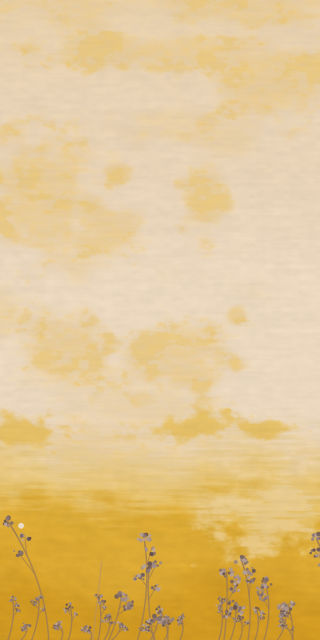
Write a Shadertoy shader that draws this texture.

```glsl
// Weathered plaster wall: cream limewash with ragged ochre stains above a gold base,
// and dry flowering stems along the foot. Stains are noise-warped ellipses;
// stems are parabolas carrying hashed clusters of florets. Canvas spans 1 x 2 units.

const vec3 CREAM = vec3(0.908, 0.826, 0.715);
const vec3 PALE = vec3(0.925, 0.855, 0.765);
const vec3 STAIN = vec3(0.902, 0.778, 0.535);
const vec3 OCHRE = vec3(0.895, 0.745, 0.370);
const vec3 GOLD = vec3(0.860, 0.667, 0.205);
const vec3 DEEP_GOLD = vec3(0.790, 0.570, 0.100);
const vec3 STEM = vec3(0.610, 0.475, 0.335);
const vec3 FLORET_DARK = vec3(0.380, 0.300, 0.290);
const vec3 FLORET_LIGHT = vec3(0.750, 0.665, 0.640);

// Stains: centre xy, radii zw
const vec4 STAINS[12] = vec4[12](
    vec4(0.86, 1.75, 0.22, 0.14), vec4(0.45, 1.84, 0.55, 0.07),
    vec4(0.76, 1.96, 0.32, 0.06), vec4(0.13, 1.39, 0.21, 0.21),
    vec4(0.33, 1.30, 0.13, 0.10), vec4(0.37, 1.46, 0.06, 0.04),
    vec4(0.64, 1.36, 0.08, 0.14), vec4(0.64, 1.62, 0.04, 0.04),
    vec4(0.74, 1.02, 0.04, 0.04), vec4(0.21, 0.92, 0.15, 0.13),
    vec4(0.57, 0.88, 0.20, 0.14), vec4(0.45, 0.75, 0.07, 0.04));

// Main stems: tip xy, root x, sideways bend
const vec4 STEMS[11] = vec4[11](
    vec4(0.026, 0.370, 0.152, 0.11), vec4(0.450, 0.320, 0.430, 0.07),
    vec4(0.465, 0.225, 0.480, -0.03), vec4(0.380, 0.138, 0.340, 0.02),
    vec4(0.755, 0.250, 0.775, 0.06), vec4(0.708, 0.213, 0.700, 0.02),
    vec4(0.830, 0.177, 0.825, 0.05), vec4(0.900, 0.112, 0.915, 0.02),
    vec4(0.990, 0.315, 1.080, 0.05), vec4(0.495, 0.070, 0.470, 0.02),
    vec4(0.735, 0.112, 0.720, 0.03));

float hash(vec2 p) { return fract(sin(dot(p, vec2(127.1, 311.7))) * 43758.55); }

float noise(vec2 p) {
    vec2 i = floor(p), f = fract(p);
    f = f * f * (3.0 - 2.0 * f);
    return mix(mix(hash(i), hash(i + vec2(1, 0)), f.x),
               mix(hash(i + vec2(0, 1)), hash(i + vec2(1, 1)), f.x), f.y);
}

float fbm(vec2 p) {
    float sum = 0.0, amp = 0.5;
    for (int i = 0; i < 5; i++) {
        sum += amp * noise(p);
        p = mat2(1.6, 1.2, -1.2, 1.6) * p + 7.3;
        amp *= 0.5;
    }
    return sum;
}

float blotch(vec2 p, vec4 shape, float ragged) {
    return smoothstep(-0.2, 0.6, 1.0 - length((p - shape.xy) / shape.zw) + ragged);
}

float disc(vec2 p, float radius, float px) {
    return 1.0 - smoothstep(-px, px, length(p) - radius);
}

float segment(vec2 p, vec2 a, vec2 b, float width, float px) {
    vec2 ab = b - a;
    float t = clamp(dot(p - a, ab) / dot(ab, ab), 0.0, 1.0);
    return disc(p - a - ab * t, width, px);
}

vec2 stemPoint(vec4 s, float t) {
    return vec2(mix(s.z, s.x, t) + s.w * t * (1.0 - t), s.y * t);
}

vec3 flowerHead(vec3 col, vec2 p, float radius, float seed, float px) {
    if (length(p) > radius * 1.6) return col;
    for (int i = 0; i < 10; i++) {
        vec2 id = vec2(float(i), seed);
        float angle = 6.283 * hash(id), reach = sqrt(hash(id + 3.7));
        vec2 q = p - radius * reach * vec2(cos(angle), 0.8 * sin(angle));
        vec3 tint = mix(FLORET_DARK, FLORET_LIGHT, hash(id + 8.1));
        col = mix(col, tint, 0.9 * disc(q, radius * mix(0.18, 0.36, hash(id + 5.9)), px));
    }
    return col;
}

vec3 plant(vec3 col, vec2 p, vec4 s, float seed, float size, float px) {
    float t = clamp(p.y / s.y, 0.0, 1.0);
    float dx = p.x - stemPoint(s, t).x;
    if (p.y > s.y + 0.05 || abs(dx) > 0.12) return col;
    float slope = (s.x - s.z + s.w * (1.0 - 2.0 * t)) / s.y;
    float stem = 1.0 - smoothstep(-px, px, abs(dx) / sqrt(1.0 + slope * slope) - 0.0022);
    col = mix(col, STEM, 0.8 * stem * step(p.y, s.y));
    for (int k = 0; k < 3; k++) {
        float fk = float(k), side = hash(vec2(seed, fk)) < 0.5 ? -1.0 : 1.0;
        vec2 tip = stemPoint(s, 1.0 - 0.13 * fk);
        tip.x += side * size * min(fk, 1.0) * (0.5 + hash(vec2(fk, seed)));
        col = mix(col, STEM, 0.7 * segment(p, stemPoint(s, 0.88 - 0.16 * fk), tip, 0.0015, px));
        col = flowerHead(col, p - tip, size * (1.0 - 0.15 * fk), seed + 11.0 * fk, px);
    }
    return col;
}

vec3 wall(vec2 p) {
    float broad = fbm(p * vec2(4.0, 5.0)) - 0.48;
    float ragged = fbm(p * vec2(11.0, 14.0) + 3.0) - 0.48;
    float fine = fbm(p * vec2(38.0, 60.0)) - 0.48;
    float brush = fbm(p * vec2(9.0, 90.0) + 20.0) - 0.48;

    // Cream limewash and its soft stains
    float pale = smoothstep(0.5, 0.8, p.y) * (1.0 - smoothstep(1.1, 1.5, p.y));
    vec3 col = mix(CREAM, PALE, 0.6 * pale);
    float stain = 0.45 * smoothstep(0.0, 0.25, broad) + 0.25 * smoothstep(1.6, 2.0, p.y);
    for (int i = 0; i < 12; i++)
        stain = max(stain, 0.8 * blotch(p, STAINS[i], 1.5 * ragged + 0.8 * broad + 0.5 * fine));
    col = mix(col, STAIN, clamp(stain * (0.85 + fine), 0.0, 1.0));
    col = mix(col, OCHRE, 0.4 * stain * smoothstep(0.08, 0.2, ragged + 0.4 * fine));

    // Ochre ledge, then the gold base with bare plaster at right
    float edge = 2.0 * ragged + fine;
    float ledge = max(blotch(p, vec4(0.60, 0.66, 0.16, 0.045), edge),
                  max(blotch(p, vec4(0.82, 0.66, 0.12, 0.035), edge),
                      blotch(p, vec4(0.04, 0.65, 0.15, 0.05), edge)));
    float h = p.y + 0.18 * broad + 0.13 * ragged + 0.10 * brush;
    col = mix(col, OCHRE, 0.75 * (1.0 - smoothstep(0.46, 0.70, h)));
    col = mix(col, mix(OCHRE, GOLD, 0.25), 0.8 * ledge);
    float bare = blotch(p, vec4(0.90, 0.41, 0.24, 0.14), 1.8 * ragged + fine);
    float gold = (1.0 - smoothstep(0.36, 0.50, h)) * (1.0 - 0.75 * bare);
    col = mix(col, GOLD, gold);
    col = mix(col, CREAM, 0.35 * bare * smoothstep(-0.05, 0.15, ragged + brush));
    col = mix(col, DEEP_GOLD, 0.7 * gold * (1.0 - smoothstep(0.0, 0.34, p.y + 0.5 * broad)));

    // Trowel relief and grain
    float relief = fbm(p * vec2(6.0, 11.0) + 0.12) - fbm(p * vec2(6.0, 11.0));
    return col * (1.0 + 0.12 * relief * (0.3 + gold) + 0.05 * fine + 0.04 * brush);
}

void mainImage(out vec4 fragColor, in vec2 fragCoord) {
    vec2 p = fragCoord / iResolution.xy * vec2(1.0, 2.0);
    float px = 0.75 / iResolution.x;
    vec3 col = wall(p);
    col = mix(col, vec3(0.91, 0.86, 0.78), disc(p - vec2(0.066, 0.357), 0.009, px));

    // Low filler sprigs in two clumps, then the main stems
    if (p.y < 0.45) {
        for (int i = 0; i < 18; i++) {
            float id = float(i), r = hash(vec2(id, 2.3));
            float x = i < 13 ? 0.03 + 0.043 * (id + r) : 0.67 + 0.055 * (id - 13.0 + r);
            float tall = mix(0.03, 0.14, hash(vec2(id, 6.1)));
            col = plant(col, p, vec4(x, tall, x + 0.06 * (r - 0.5), 0.03), id + 40.0, 0.012, px);
        }
        col = mix(col, STEM * 1.2, 0.7 * segment(p, vec2(0.29, 0.0), vec2(0.318, 0.245), 0.002, px));
        for (int i = 0; i < 11; i++)
            col = plant(col, p, STEMS[i], float(i) + 1.0, 0.021, px);
    }
    fragColor = vec4(clamp(col, 0.0, 1.0), 1.0);
}
```
